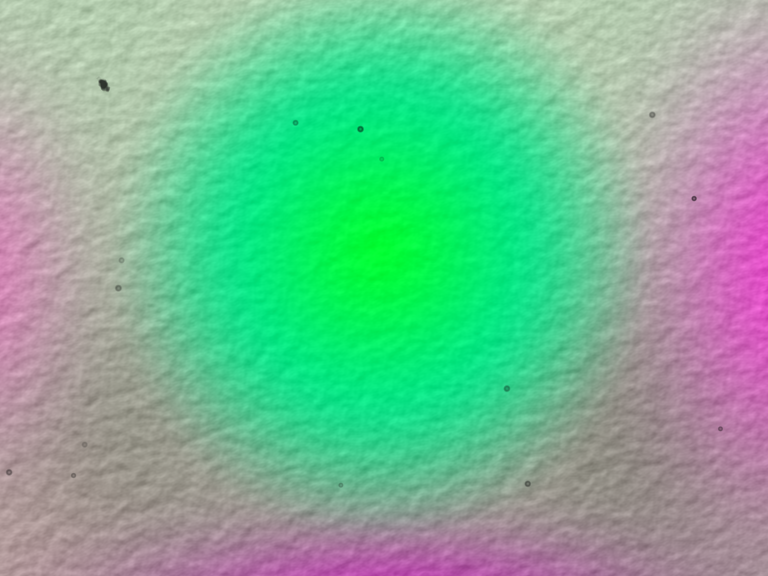
A Shadertoy shader for this background:

```glsl
// A soft green disc on grey-green paper, with magenta glows at three sides.
// Elliptical falloffs give the colour, embossed gradient noise gives the fibres,
// and a hashed loop scatters small ringed dust specks.

vec2 hash2(vec2 p) {
    vec3 q = fract(p.xyx * vec3(0.1031, 0.1030, 0.0973));
    q += dot(q, q.yzx + 33.33);
    return fract((q.xx + q.yz) * q.zy);
}

float gradientNoise(vec2 p) {
    vec2 cell = floor(p), f = fract(p);
    vec2 u = f * f * f * (f * (f * 6.0 - 15.0) + 10.0);
    vec4 corner;
    for (int i = 0; i < 4; i++) {
        vec2 o = vec2(i & 1, i >> 1);
        float angle = 6.2832 * hash2(cell + o + 50.0).x;
        corner[i] = dot(vec2(cos(angle), sin(angle)), f - o);
    }
    return mix(mix(corner.x, corner.y, u.x), mix(corner.z, corner.w, u.x), u.y);
}

// Paper height: slanted, slightly stretched fibres in four octaves
float paperHeight(vec2 p) {
    vec2 q = mat2(0.94, -0.34, 0.34, 0.94) * p * vec2(22.0, 34.0);
    float sum = 0.0, amp = 0.5;
    for (int i = 0; i < 4; i++) {
        sum += amp * gradientNoise(q);
        q = mat2(1.9, 0.35, -0.35, 1.9) * q + 17.3;
        amp *= 0.6;
    }
    return sum;
}

float glow(vec2 p, vec2 center, vec2 radius) {
    vec2 q = (p - center) / radius;
    return exp(-dot(q, q));
}

// Dark rim with a paler middle
float speck(vec2 p, vec2 center, float radius) {
    float d = length(p - center);
    float body = 1.0 - smoothstep(radius * 0.6, radius * 1.3, d);
    return body * mix(0.5, 1.0, smoothstep(0.0, radius * 0.7, d));
}

void mainImage(out vec4 fragColor, in vec2 fragCoord) {
    vec2 p = fragCoord / iResolution.y;
    float aspect = iResolution.x / iResolution.y;
    p.x *= 1.3333 / aspect;

    // Paper ground, lighter toward the top and its corners
    vec3 color = mix(vec3(0.61, 0.60, 0.56), vec3(0.70, 0.80, 0.68), smoothstep(0.0, 1.0, p.y));
    color -= 0.07 * glow(p, vec2(1.10, 0.27), vec2(0.16, 0.24));
    color -= 0.05 * glow(p, vec2(0.18, 0.24), vec2(0.16, 0.20));
    color += vec3(0.08, 0.02, 0.04) * glow(p, vec2(0.0), vec2(0.25));

    // Magenta glows: right, left, bottom
    color = mix(color, vec3(0.90, 0.28, 0.79), 0.98 * glow(p, vec2(1.37, 0.53), vec2(0.19, 0.34)));
    color = mix(color, vec3(0.85, 0.50, 0.72), 0.90 * glow(p, vec2(-0.03, 0.52), vec2(0.14, 0.27)));
    color = mix(color, vec3(0.75, 0.24, 0.70), 0.95 * glow(p, vec2(0.68, -0.03), vec2(0.40, 0.095)));

    // Green disc running to teal at its rim
    float d = length((p - vec2(0.66, 0.565)) * vec2(1.08, 1.0));
    vec3 disc = mix(vec3(0.0, 1.0, 0.18), vec3(0.02, 0.90, 0.54), smoothstep(-0.04, 0.31, d));
    color = mix(color, disc, 1.0 - smoothstep(0.23, 0.53, d));

    // Embossed fibres, quieter inside the disc
    float relief = paperHeight(p) - paperHeight(p + vec2(0.004, -0.007));
    float grain = 0.20 * relief + 0.05 * gradientNoise(p * vec2(55.0, 90.0));
    color += grain * mix(0.45, 1.0, smoothstep(0.15, 0.45, d));

    // Scattered dust, denser toward the left
    for (int i = 0; i < 14; i++) {
        vec2 h = hash2(vec2(i, 7));
        vec2 k = hash2(vec2(i, 23));
        vec2 center = vec2(1.3 * pow(h.x, 1.5), 0.08 + 0.75 * h.y);
        color *= 1.0 - mix(0.2, 0.7, k.x) * speck(p, center, mix(0.004, 0.006, k.y));
    }

    // One larger ragged blot
    vec2 b = p - vec2(0.180, 0.853);
    float blot = length(b * vec2(1.15, 0.9) + 0.3 * b.yx) + 0.004 * gradientNoise(p * 150.0);
    color *= 1.0 - 0.75 * (1.0 - smoothstep(0.005, 0.012, blot));

    fragColor = vec4(clamp(color, 0.0, 1.0), 1.0);
}
```
